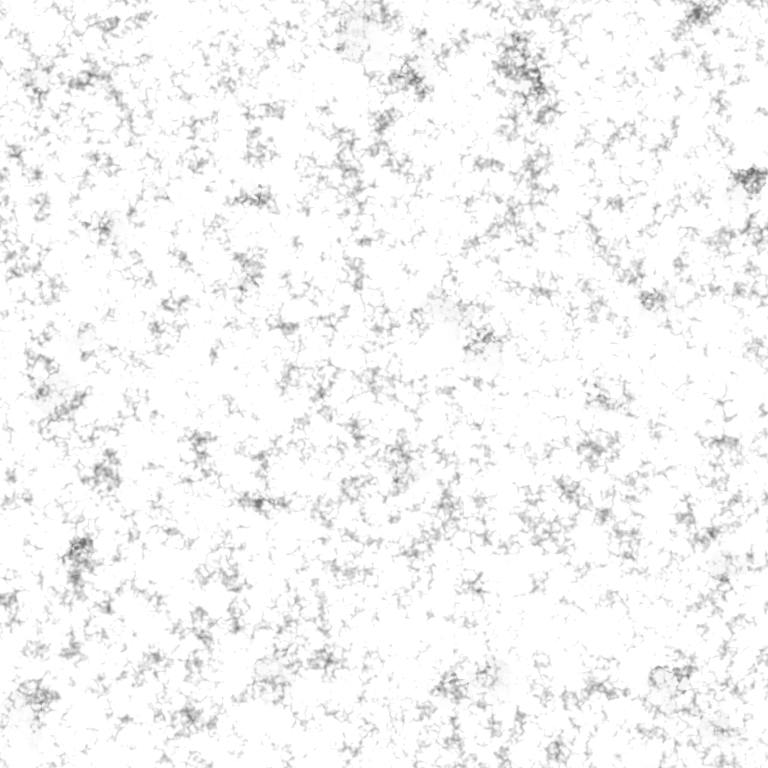
Write a Shadertoy shader that draws this texture map.

```glsl
const float TAU = 6.2831853;

// Grains: cells across the canvas, spread of radii
const float FINE_CELLS = 98.0;
const float COARSE_CELLS = 42.0;
const float RADIUS_SPREAD = 0.5;
const float GRAIN_WARP = 0.007;
const float WARP_FREQ = 85.0;

// Clusters: where the gaps between grains open up
const vec2  BROAD_FREQ = vec2(9.0, 6.0);
const float BROAD_GAIN = 0.45;
const float PATCH_FREQ = 25.0;
const float PATCH_GAIN = 0.85;
const float ROUGH_FREQ = 180.0;
const float ROUGH_GAIN = 0.5;
const float GAP_LEVEL = 0.22;

// Pits: smooth hollows, shaded toward one rim
const float PIT_CELLS = 11.0;
const float PIT_SHARE = 0.25;
const float PIT_DEPTH = 0.22;
const float PIT_OPENING = 0.2;

// Tone
const vec3  SURFACE = vec3(1.0);
const float SHADE_LINEAR = 0.36;
const float SHADE_SQUARE = 0.06;
const float SHADE_MAX = 0.55;

vec2 hash2(vec2 p) {
    vec3 q = fract(p.xyx * vec3(0.1031, 0.1030, 0.0973));
    q += dot(q, q.yzx + 33.33);
    return fract((q.xx + q.yz) * q.zy);
}

float corner(vec2 cell, vec2 offset) {
    float angle = TAU * hash2(cell + 7.0).x;
    return dot(vec2(cos(angle), sin(angle)), offset);
}

float gradientNoise(vec2 p) {
    vec2 i = floor(p), f = p - i;
    vec2 u = f * f * f * (f * (f * 6.0 - 15.0) + 10.0);
    vec2 e = vec2(1.0, 0.0);
    return mix(mix(corner(i, f), corner(i + e, f - e), u.x),
               mix(corner(i + e.yx, f - e.yx), corner(i + e.xx, f - e.xx), u.x), u.y);
}

float fbm(vec2 p) {
    float sum = 0.0, gain = 1.0;
    for (int i = 0; i < 3; i++) {
        sum += gain * gradientNoise(p);
        p = mat2(1.6, 1.2, -1.2, 1.6) * p + 13.7;
        gain *= 0.6;
    }
    return sum;
}

vec2 noisePair(vec2 p) {
    return vec2(gradientNoise(p), gradientNoise(p + 41.3));
}

// Distance to the nearest round grain, in cells
float grainGap(vec2 p) {
    vec2 cell = floor(p);
    float gap = 2.0;
    for (int y = -1; y <= 1; y++)
    for (int x = -1; x <= 1; x++) {
        vec2 id = cell + vec2(x, y);
        float radius = RADIUS_SPREAD * hash2(id + 171.0).x;
        gap = min(gap, length(id + hash2(id) - p) - radius);
    }
    return gap;
}

// Scattered hollows: x is the shading, y the shading close to the rim
vec2 pits(vec2 p) {
    p *= PIT_CELLS;
    p += 0.3 * noisePair(p * 2.3) + 0.12 * noisePair(p * 8.0);
    vec2 cell = floor(p), result = vec2(0.0);
    for (int y = -1; y <= 1; y++)
    for (int x = -1; x <= 1; x++) {
        vec2 id = cell + vec2(x, y);
        vec2 pick = hash2(id + 57.0), shape = hash2(id + 91.0);
        if (pick.x > PIT_SHARE) continue;
        float c = cos(TAU * pick.y), s = sin(TAU * pick.y);
        vec2 q = mat2(c, -s, s, c) * (p - id - hash2(id + 31.0));
        q *= vec2(mix(1.0, 1.7, shape.y), 1.0) / mix(0.28, 0.6, shape.x);
        float radius = length(q);
        float inside = 1.0 - smoothstep(0.9, 1.0, radius);
        float ramp = smoothstep(-0.7, 1.0, q.y);
        float rim = ramp * smoothstep(0.3, 0.9, radius) * (1.0 - smoothstep(1.0, 1.4, radius));
        result = max(result, vec2(inside * ramp * ramp, rim));
    }
    return result;
}

void mainImage(out vec4 fragColor, in vec2 fragCoord) {
    vec2 p = fragCoord / iResolution.y;

    // Gaps left between fine and coarse grains
    vec2 grainPos = p + GRAIN_WARP * noisePair(p * WARP_FREQ);
    float fine = grainGap(grainPos * FINE_CELLS);
    float coarse = grainGap(grainPos * COARSE_CELLS + 200.0);
    float gap = min(fine, 2.0 * coarse + 0.15);

    // Clusters and pit rims decide how far the gaps open
    float rough = gradientNoise(p * ROUGH_FREQ);
    float cluster = BROAD_GAIN * gradientNoise(p * BROAD_FREQ + 3.4)
                  + PATCH_GAIN * fbm(p * PATCH_FREQ + 60.0)
                  + ROUGH_GAIN * rough;
    vec2 pit = pits(p);
    float open = max(gap + cluster + PIT_OPENING * pit.y - GAP_LEVEL, 0.0);

    // Occlusion from gaps and hollows, with pale grains lying in the hollows
    float shade = open * (SHADE_LINEAR + SHADE_SQUARE * open);
    float bare = mix(0.25, 1.0, smoothstep(-0.15, 0.2, gap + 0.4 * cluster));
    shade += PIT_DEPTH * pit.x * bare * (0.8 + 0.8 * rough);

    fragColor = vec4(SURFACE * (1.0 - min(shade, SHADE_MAX)), 1.0);
}
```
